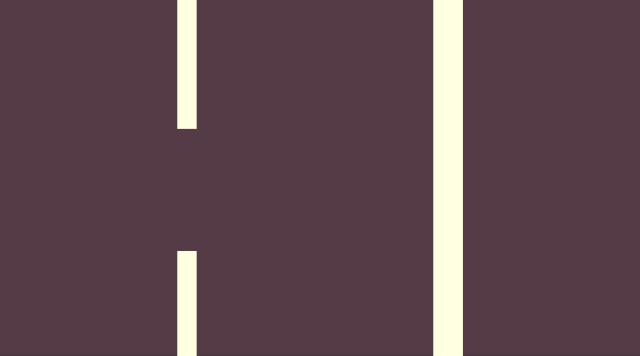
Reproduce this background procedurally as a Shadertoy shader.

```glsl
// Flat plum road surface with a broken cream lane line and a wider solid one.

#define ROAD_COLOR vec3(0.333, 0.231, 0.271)
#define PAINT_COLOR vec3(1.0, 1.0, 0.882)
#define BROKEN_LINE vec2(0.2770, 0.3073) // left and right edge
#define SOLID_LINE vec2(0.6770, 0.7233)  // left and right edge
#define LINE_GAP vec2(0.2950, 0.6380)    // bottom and top edge
#define RIM_HEIGHT 0.003
#define RIM_SHADE 0.92

// Antialiased coverage of the interval span.x .. span.y
float band(float position, vec2 span, float pixel) {
    float inside = min(position - span.x, span.y - position);
    return clamp(inside / pixel + 0.5, 0.0, 1.0);
}

void mainImage(out vec4 fragColor, in vec2 fragCoord) {
    vec2 uv = fragCoord / iResolution.xy;
    vec2 pixel = 1.0 / iResolution.xy;

    // Road with a thin darker rim along the bottom
    float rim = band(uv.y, vec2(-1.0, RIM_HEIGHT), pixel.y);
    vec3 color = ROAD_COLOR * mix(1.0, RIM_SHADE, rim);

    // Painted lines
    float broken = band(uv.x, BROKEN_LINE, pixel.x)
                 * (1.0 - band(uv.y, LINE_GAP, pixel.y));
    float solid = band(uv.x, SOLID_LINE, pixel.x);
    color = mix(color, PAINT_COLOR, max(broken, solid));

    fragColor = vec4(color, 1.0);
}
```
